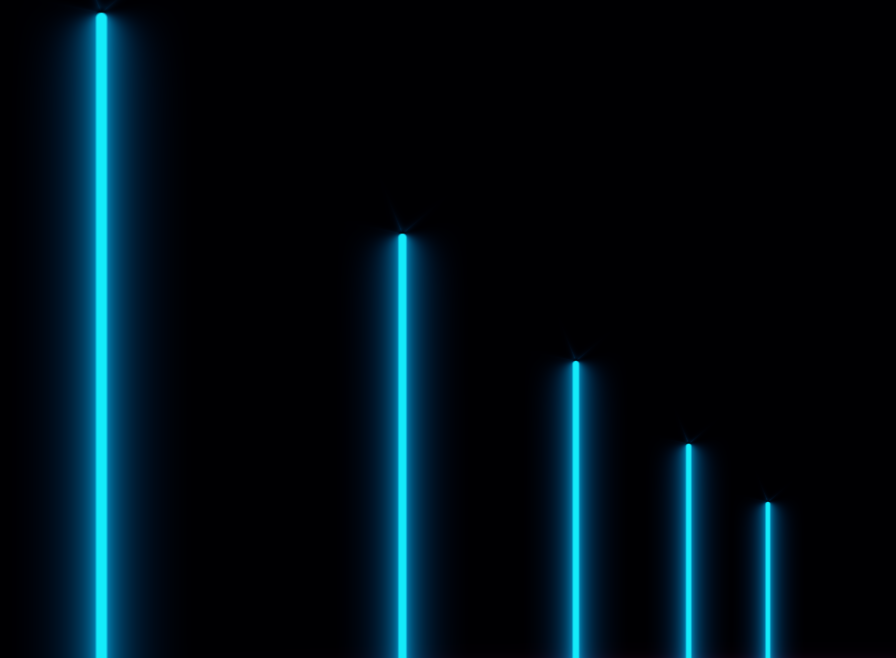
Reproduce this background procedurally as a Shadertoy shader.

```glsl
// Thin streak of light leaving the tube tip along a direction
float streak(vec2 q, vec2 direction) {
    vec2 r = normalize(direction);
    float along = dot(q, r);
    float across = abs(q.x * r.y - q.y * r.x);
    return smoothstep(0.0, 0.03, along) * exp(-max(along, 0.0) / 0.07 - across / 0.014);
}

// Light around a tube whose tip is at the origin
float tubeGlow(vec2 q) {
    float d = length(vec2(q.x, max(q.y, 0.0)));
    float facing = -q.y / max(length(q), 0.001);
    float halo = max(0.77 * exp(-d / 0.11) - 0.025, 0.0) + 0.25 * exp(-d / 0.02);
    halo *= smoothstep(-0.4, 1.0, facing);
    float rays = 0.28 * streak(q, vec2(-0.4, 1.0))
               + 0.24 * streak(q, vec2(1.0, 0.85))
               + 0.16 * streak(q, vec2(-1.0, 0.2));
    return halo + rays;
}

void mainImage(out vec4 fragColor, in vec2 fragCoord) {
    vec2 p = fragCoord / iResolution.xy * vec2(1.3617, 1.0);
    float glow = 0.0;
    float core = 0.0;

    // Row of tubes receding to the right in perspective
    for (int i = 0; i < 5; i++) {
        float scale = 1.0 / (float(i) + 2.72);
        float x = 1.8557 - 4.628 * scale;
        vec2 tip = vec2(x, 1.0937 - 0.734 * x);
        vec2 q = (p - tip) / scale;
        glow += tubeGlow(q);

        // Rounded bright core
        float edge = length(vec2(q.x, max(q.y + 0.0225, 0.0))) - 0.0225;
        float soft = 0.003 + 0.9 / (iResolution.y * scale);
        core = max(core, smoothstep(soft, -soft, edge));
    }

    // Blue halo, with green falling off faster
    glow = min(glow, 0.85);
    vec3 color = vec3(0.03 * pow(glow, 4.0), 0.8 * pow(glow, 1.2), glow);
    color += vec3(0.0, 0.0, 0.008);

    // Faint violet floor line
    color += vec3(0.045, 0.008, 0.035) * exp(-p.y / 0.008) * smoothstep(0.1, 1.2, p.x);

    color = mix(color, vec3(0.08, 0.92, 0.98), core);
    fragColor = vec4(color, 1.0);
}
```
